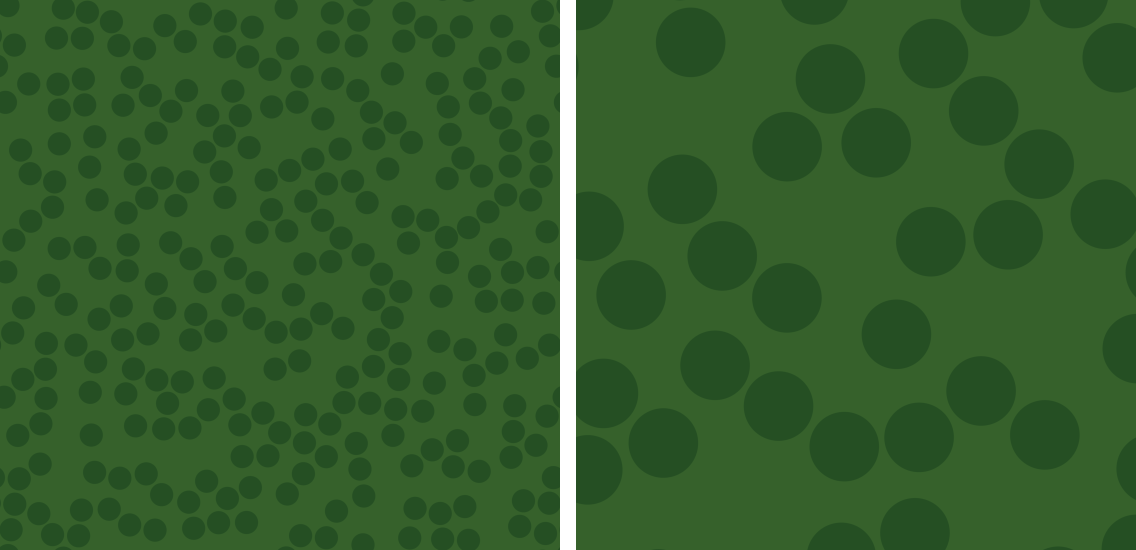
Left: the whole. Right: its middle third, enlarged.
Give the GLSL for this pattern, as a Shadertoy shader.

```glsl
const vec3 LEAF_GREEN = vec3(0.210, 0.382, 0.168);
const vec3 DEEP_GREEN = vec3(0.146, 0.309, 0.137);
const vec2 GRID = vec2(16.0, 17.0);   // whole cells across the tile
const float DOT_RADIUS = 0.0207;      // lengths are in canvas widths
const float SPACING = 0.0462;         // distance kept between centres
const float JITTER = 0.92;
const int WINDOW = 11;                // cells gathered around the pixel
const int KEPT = 3;                   // cells left after relaxing

vec2 hash2(vec2 p) {
    vec2 q = vec2(dot(p, vec2(127.1, 311.7)), dot(p, vec2(269.5, 183.3)));
    return fract(sin(q) * 43758.5453);
}

// Random centre of a cell, wrapped so that the tile repeats
vec2 seedPoint(vec2 cell, vec2 offset, vec2 cellSize, float jitter) {
    vec2 random = hash2(mod(cell + offset, GRID) + 3.0);
    return (offset + 0.5 + jitter * (random - 0.5)) * cellSize;
}

// Half of the shift that separates two crowded centres
vec2 push(vec2 point, vec2 other, float spacing) {
    vec2 away = point - other;
    float dist = max(length(away), 1e-5);
    return 0.5 * max(spacing - dist, 0.0) * away / dist;
}

float disc(vec2 p, float radius, float pixel) {
    return 1.0 - smoothstep(-0.7 * pixel, 0.7 * pixel, length(p) - radius);
}

// Coverage of evenly scattered dots
float scatteredDots(vec2 uv, vec2 cellSize, float radius, float pixel) {
    vec2 cell = floor(uv / cellSize);
    vec2 local = uv - cell * cellSize;

    vec2 points[WINDOW * WINDOW];
    for (int y = 0; y < WINDOW; y++)
        for (int x = 0; x < WINDOW; x++) {
            vec2 offset = vec2(x, y) - float(WINDOW / 2);
            points[y * WINDOW + x] = seedPoint(cell, offset, cellSize, JITTER);
        }

    // Each pass drops the outer ring and stores results one cell back,
    // where the old value is no longer needed
    for (int size = WINDOW - 2; size >= KEPT; size -= 2)
        for (int y = 0; y < size; y++)
            for (int x = 0; x < size; x++) {
                vec2 point = points[(y + 1) * WINDOW + x + 1];
                vec2 shift = vec2(0.0);
                for (int k = 0; k < 9; k++) {
                    if (k == 4) continue;
                    vec2 other = points[(y + k / 3) * WINDOW + x + k % 3];
                    shift += push(point, other, SPACING);
                }
                points[y * WINDOW + x] = point + shift;
            }

    float cover = 0.0;
    for (int y = 0; y < KEPT; y++)
        for (int x = 0; x < KEPT; x++)
            cover = max(cover, disc(local - points[y * WINDOW + x], radius, pixel));
    return cover;
}

void mainImage(out vec4 fragColor, in vec2 fragCoord) {
    float pixel = 1.0 / iResolution.x;
    vec2 cellSize = vec2(1.0, iResolution.y * pixel) / GRID;
    float dots = scatteredDots(fragCoord * pixel, cellSize, DOT_RADIUS, pixel);
    fragColor = vec4(mix(LEAF_GREEN, DEEP_GREEN, dots), 1.0);
}
```
